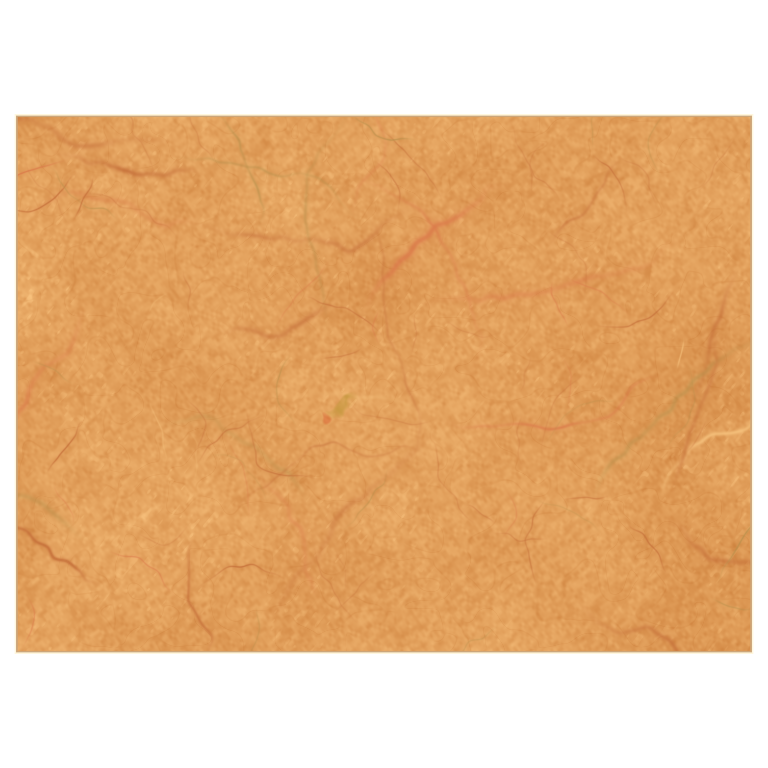
Reproduce this texture procedurally as a WebGL 1 fragment shader.

```glsl
precision highp float;
uniform vec2 u_resolution;

float hash(vec2 p) {
  vec3 q = fract(p.xyx * 0.1031);
  q += dot(q, q.yzx + 33.33);
  return fract((q.x + q.y) * q.z);
}

vec4 hash4(float n) {
  vec4 q = fract(n * vec4(0.1031, 0.1030, 0.0973, 0.1099));
  q += dot(q, q.wzxy + 33.33);
  return fract((q.xxyz + q.yzzw) * q.zywx);
}

float noise(vec2 p) {
  vec2 i = floor(p), f = fract(p);
  f = f * f * (3.0 - 2.0 * f);
  return mix(mix(hash(i), hash(i + vec2(1.0, 0.0)), f.x),
             mix(hash(i + vec2(0.0, 1.0)), hash(i + 1.0), f.x), f.y);
}

float fbm(vec2 p) {
  float sum = 0.0, amp = 0.5;
  for (int i = 0; i < 4; i++) {
    sum += amp * noise(p);
    p = mat2(1.6, 1.2, -1.2, 1.6) * p + 7.3;
    amp *= 0.5;
  }
  return sum / 0.9375;
}

mat2 rotate(float a) {
  return mat2(cos(a), -sin(a), sin(a), cos(a));
}

// Centre line of a fibre: a bow with kinks
float fibrePath(float x, float bend, float seed) {
  return bend * x * x + 0.035 * (noise(vec2(x * 17.0 + 40.0, seed * 5.7)) - 0.5)
       + 0.008 * (noise(vec2(x * 60.0 + 90.0, seed * 3.1)) - 0.5);
}

vec3 addFibres(vec3 color, vec2 p) {
  for (int i = 0; i < 100; i++) {
    float seed = float(i) + 11.0;
    vec4 place = hash4(seed), look = hash4(seed + 207.0);
    float isLong = step(float(i), 29.5);
    float reach = mix(0.02 + 0.055 * place.w, 0.08 + 0.11 * place.w, isLong);
    vec2 q = rotate(place.z * 6.2832) * (p - (place.xy - 0.5) * vec2(0.96, 0.70));
    if (abs(q.x) > reach) continue;

    float bend = (look.x - 0.5) * mix(13.0, 6.0, isLong);
    float y = fibrePath(q.x, bend, seed);
    float slope = (fibrePath(q.x + 0.002, bend, seed) - y) / 0.002;
    float dist = abs(q.y - y) / sqrt(1.0 + slope * slope);
    float width = mix(0.0012, 0.0018 + 0.0024 * look.y, isLong);
    float taper = 1.0 - smoothstep(0.35, 1.0, abs(q.x) / reach);
    float fade = 0.45 + 0.8 * noise(vec2(q.x * 28.0 + 60.0, seed));
    float strand = exp(-dist * dist / (width * width)) + 0.22 * exp(-dist / (width * 3.0));

    vec3 tint = vec3(0.77, 0.43, 0.22);
    if (look.z > 0.55) tint = vec3(0.86, 0.48, 0.29);
    if (look.z > 0.76) tint = vec3(0.71, 0.56, 0.29);
    if (look.z > 0.93) tint = vec3(0.97, 0.77, 0.50);
    float strength = mix(0.22, 0.30, isLong) + 0.32 * look.w * look.w;
    color = mix(color, tint, min(strand * taper * fade * strength, 0.8));
  }
  return color;
}

vec3 paper(vec2 p) {
  // Cloudy pulp, matted hairs and fine grain
  float tone = 2.6 * (fbm(p * 8.0 + 20.0) - 0.5) - 0.35 * p.x;
  vec2 warp = vec2(noise(p * 30.0 + 50.0), noise(p * 30.0 + 80.0));
  float hair = 1.0 - abs(2.0 * noise(p * 34.0 + warp * 2.0 + 110.0) - 1.0);
  tone -= 0.55 * smoothstep(0.88, 1.0, hair) - 0.08;
  tone += 1.5 * (noise(rotate(0.6) * p * vec2(260.0, 200.0) + 400.0) - 0.5);
  tone += 1.3 * (noise(rotate(-0.7) * p * vec2(170.0, 105.0) + 300.0) - 0.5);
  float fleck = noise(rotate(0.9) * p * vec2(100.0, 190.0) + 500.0);
  tone += 1.1 * smoothstep(0.74, 0.96, fleck) * smoothstep(0.35, 0.7, fbm(p * 11.0 + 70.0));
  vec3 color = vec3(0.882, 0.621, 0.354) + tone * vec3(0.028, 0.043, 0.043);

  color = addFibres(color, p);

  // Bark flake with a red tip
  vec2 q = rotate(0.8) * (p - vec2(-0.055, -0.028));
  q.y += 0.012 * (noise(q * 90.0 + 30.0) - 0.5);
  float flake = 1.0 - smoothstep(0.5, 1.1, length(q / vec2(0.026, 0.009)));
  color = mix(color, vec3(0.76, 0.59, 0.23), flake * (0.3 + 0.5 * noise(q * 150.0 + 60.0)));
  float tip = 1.0 - smoothstep(0.003, 0.008, length(q + vec2(0.027, 0.0)));
  return mix(color, vec3(0.86, 0.42, 0.22), 0.6 * tip);
}

void main() {
  float side = min(u_resolution.x, u_resolution.y);
  vec2 p = (gl_FragCoord.xy - 0.5 * u_resolution) / side;
  float pixel = 1.0 / side;

  // Sheet on white, with a dull rim and a cream fringe
  vec2 edge = abs(p) - vec2(0.479, 0.3495);
  float dist = max(edge.x, edge.y);
  vec3 color = vec3(1.0);
  if (dist < 0.01) {
    float soft = 0.5 * pixel;
    color = mix(vec3(1.0, 0.97, 0.87), color, smoothstep(-soft, soft, dist - 0.002));
    color = mix(vec3(0.80, 0.65, 0.48), color, smoothstep(-soft, soft, dist));
    color = mix(paper(p), color, smoothstep(-soft, soft, dist + 0.002));
  }
  gl_FragColor = vec4(color, 1.0);
}
```
